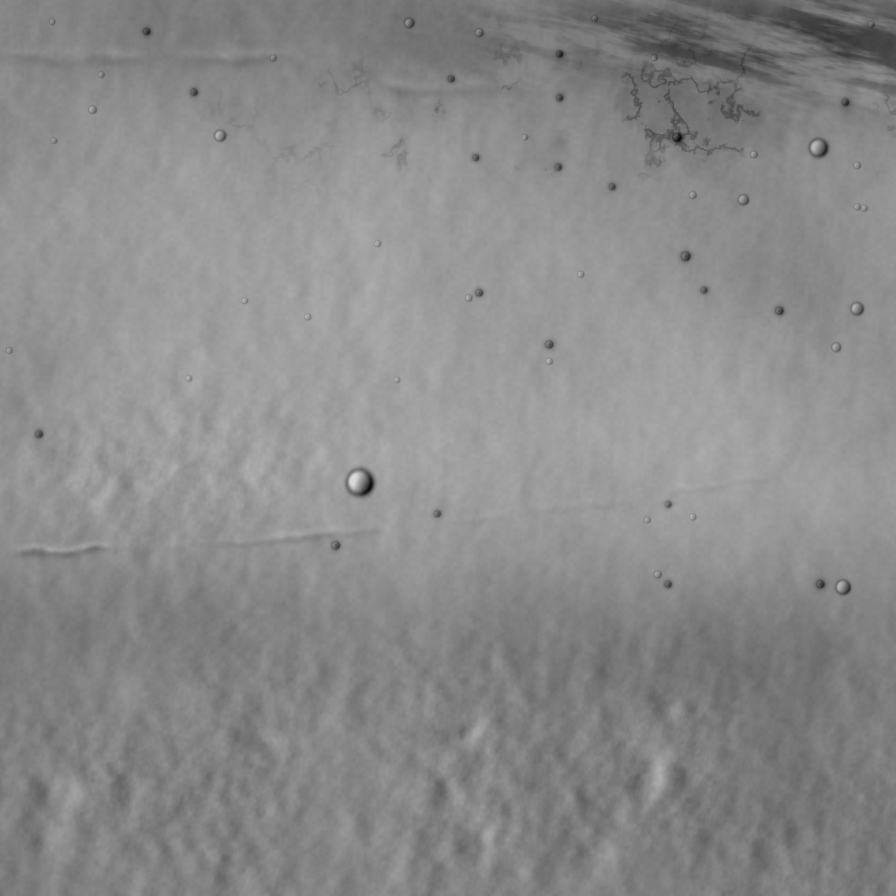
Give the GLSL for this texture, as a WebGL 1 fragment shader.

```glsl
precision highp float;
// Grey dusty plain seen from above: small craters, faint ridges, dark streaks and rough hills.
uniform vec2 u_resolution;

const int CRATERS = 56;
const int KNOLLS = 8;

float hash(vec2 p) {
  return fract(sin(dot(p, vec2(127.1, 311.7))) * 43758.5453);
}

float noise(vec2 p) {
  vec2 cell = floor(p);
  vec2 f = fract(p);
  f = f * f * (3.0 - 2.0 * f);
  float low = mix(hash(cell), hash(cell + vec2(1.0, 0.0)), f.x);
  float high = mix(hash(cell + vec2(0.0, 1.0)), hash(cell + vec2(1.0, 1.0)), f.x);
  return mix(low, high, f.y);
}

// Layered noise centred on zero.
float fbm(vec2 p) {
  float sum = 0.0;
  float amplitude = 0.5;
  for (int i = 0; i < 5; i++) {
    sum += amplitude * (noise(p) - 0.5);
    p = mat2(1.6, 1.2, -1.2, 1.6) * p + 17.3;
    amplitude *= 0.54;
  }
  return sum;
}

// Soft elliptical spot, 1 at its centre.
float spot(vec2 p, vec2 centre, vec2 size) {
  vec2 q = (p - centre) / size;
  return exp(-dot(q, q));
}

// Slope of a noise terrain along the light direction.
float relief(vec2 p, vec2 towardLight) {
  return fbm(p) - fbm(p + towardLight);
}

// Thin lit ridge: bright above its line, dark below it.
float ridge(float offset, float width) {
  float t = offset / width;
  return (t - 0.1) * exp(-t * t);
}

// Bowl with a bright left wall, shaded right wall, dark rim and halo.
float crater(vec2 p, vec2 centre, float radius, float depth, float stain) {
  vec2 q = (p - centre) / radius;
  float d = length(q);
  float bowl = 1.0 - smoothstep(0.7, 1.1, d);
  float rim = exp(-pow((d - 0.95) / 0.25, 2.0));
  float wall = dot(q, vec2(-0.9, 0.4));
  return depth * (bowl * (wall * 1.1 - 0.05) - 0.45 * rim) - stain * exp(-d * d * 0.6);
}

float craterField(vec2 p) {
  float sum = 0.0;
  for (int i = 0; i < CRATERS; i++) {
    float id = float(i);
    float drop = 0.68 * pow(hash(vec2(id, 6.3)), 1.4);
    vec2 centre = vec2(hash(vec2(id, 1.3)), 0.98 - drop);
    float radius = 0.0032 + 0.0115 / (1.0 + 0.65 * id);
    float depth = 0.13 + 0.4 / (1.0 + 0.6 * id);
    sum += crater(p, centre, radius, depth, 0.24 * step(0.6, hash(vec2(id, 9.1))));
  }
  return sum;
}

// Small sunlit hills along the bottom, with ragged outlines.
float knolls(vec2 p) {
  float sum = 0.0;
  p += 0.03 * vec2(fbm(p * 30.0), fbm(p * 30.0 + 7.0));
  for (int i = 0; i < KNOLLS; i++) {
    float id = float(i);
    vec2 centre = vec2(hash(vec2(id, 21.4)), 0.02 + 0.22 * hash(vec2(id, 33.8)));
    float size = 0.008 + 0.012 * hash(vec2(id, 45.2));
    sum += 0.1 * spot(p, centre, vec2(size, size * 1.5));
    sum -= 0.08 * spot(p, centre - vec2(size * 1.4, 0.0), vec2(size));
  }
  return sum;
}

// Broad brightness: pale middle, darker foot and top.
float plainTone(vec2 p) {
  float tone = 0.515 + 0.085 * smoothstep(0.24, 0.5, p.y) - 0.1 * smoothstep(0.72, 1.02, p.y);
  tone -= 0.07 * spot(p, vec2(0.8, 0.28), vec2(0.17, 0.09));
  tone -= 0.06 * spot(p, vec2(0.88, 0.12), vec2(0.12, 0.12));
  tone -= 0.04 * spot(p, vec2(0.25, 0.31), vec2(0.24, 0.07));
  tone -= 0.06 * spot(p, vec2(0.87, 0.69), vec2(0.12, 0.1));
  tone += 0.03 * spot(p, vec2(0.65, 0.56), vec2(0.28, 0.16));
  return tone + 0.12 * fbm(p * 5.0);
}

// Dark wind streaks and wiry specks toward the upper right.
float streaks(vec2 p) {
  float band = spot(p, vec2(0.93, 0.96 + 0.06 * fbm(p * 9.0)), vec2(0.33, 0.055));
  float strands = smoothstep(-0.22, 0.14, fbm(vec2(p.x * 12.0, p.y * 60.0 + p.x * 14.0)));
  float area = spot(p, vec2(0.7, 0.87), vec2(0.36, 0.08));
  float wires = 1.0 - smoothstep(0.0, 0.05, abs(fbm(p * 26.0)));
  float broken = smoothstep(0.02, 0.16, fbm(p * 15.0 + 40.0));
  return 0.27 * band * strands + 0.14 * area * broken * (0.35 + wires);
}

void main() {
  vec2 p = gl_FragCoord.xy / u_resolution;
  float grey = plainTone(p) - streaks(p) + knolls(p);

  // Terrain is rough at the foot and smooth on the plain.
  float foot = 1.0 - smoothstep(0.1, 0.38, p.y);
  float hills = spot(p, vec2(0.2, 0.47), vec2(0.28, 0.1));
  float roughness = 0.065 + (0.3 + 1.2 * noise(p * 8.0)) * (0.16 * foot + 0.12 * hills);
  grey += roughness * relief(vec2(p.x * 42.0 - p.y * 12.0, p.y * 30.0 + p.x * 9.0), vec2(0.5, 0.15));
  grey += 0.035 * fbm(vec2(p.x * 90.0 - p.y * 15.0, p.y * 22.0));

  // Two long broken ridges.
  float wobble = 0.012 * fbm(p * 28.0);
  float lower = p.y - 0.383 - 0.03 * p.x - 0.08 * p.x * p.x + wobble;
  float upper = p.y - 0.937 + 0.035 * smoothstep(0.3, 0.45, p.x) + wobble;
  float gaps = smoothstep(0.15, 0.7, noise(p * vec2(22.0, 9.0)));
  grey += 0.17 * gaps * ridge(lower, 0.005) * (1.0 - 0.8 * smoothstep(0.3, 0.6, p.x));
  grey += 0.1 * gaps * ridge(upper, 0.007) * (1.0 - smoothstep(0.4, 0.65, p.x));

  grey += craterField(p) + 0.022 * (noise(p * 240.0) - 0.5);
  gl_FragColor = vec4(vec3(clamp(grey, 0.05, 0.85)), 1.0);
}
```
